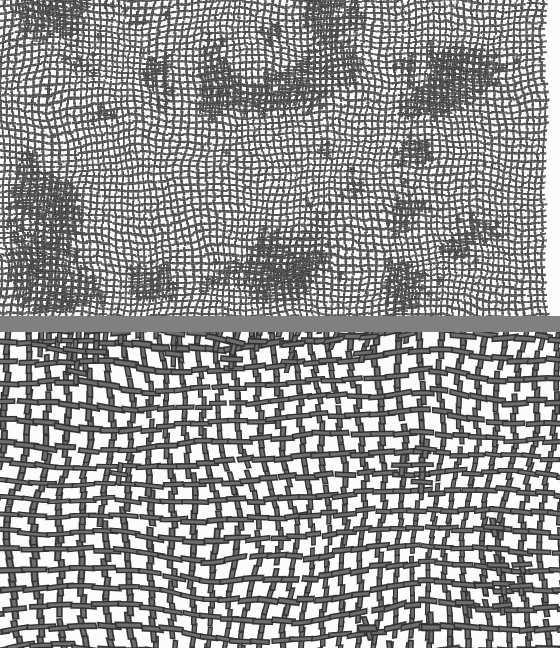
Top: the whole. Bottom: its middle third, enlarged.
Write a Shadertoy shader that draws this pattern.

```glsl
// Loose woven mesh of short outlined crosses, piled into dense and open patches
#define ROWS 48.0          // mesh cells per canvas height
#define HALF_WIDTH 0.15    // thread half width, in cells
#define OUTLINE 0.075      // dark rim of a thread, in cells
#define JITTER 0.22        // random shift of a cross, in cells
#define TILT 0.09          // random turn of a cross, in radians
#define WARP 2.4           // smooth drift of the mesh, in cells
#define PATCH_FREQ 3.4     // dense patches per canvas height
#define SEAM_PERIOD 0.6    // spacing of the open seams
#define LAYERS 3

const vec3 PAPER = vec3(0.99);
const vec3 RIM   = vec3(0.19);
const vec3 CORE  = vec3(0.43);

vec2 hash2(vec2 p) {
    vec3 q = fract(vec3(p.xyx) * vec3(0.1031, 0.1030, 0.0973));
    q += dot(q, q.yzx + 33.33);
    return fract((q.xx + q.yz) * q.zy);
}

float gradientNoise(vec2 p) {
    vec2 i = floor(p), f = p - i;
    vec2 u = f * f * f * (f * (f * 6.0 - 15.0) + 10.0);
    vec2 o = vec2(0.0, 1.0);
    float a = dot(hash2(i + o.xx) * 2.0 - 1.0, f - o.xx);
    float b = dot(hash2(i + o.yx) * 2.0 - 1.0, f - o.yx);
    float c = dot(hash2(i + o.xy) * 2.0 - 1.0, f - o.xy);
    float d = dot(hash2(i + o.yy) * 2.0 - 1.0, f - o.yy);
    return mix(mix(a, b, u.x), mix(c, d, u.x), u.y);
}

// How many layers pile up here: patches, open seams, thin right side
float pileDensity(vec2 pos, float toRight) {
    float d = 0.62 + 0.8 * gradientNoise(pos * PATCH_FREQ + 40.0)
                   + 0.45 * gradientNoise(pos * PATCH_FREQ * 2.3 + 71.0);
    vec2 seam = abs(fract(pos / SEAM_PERIOD + 0.5) - 0.5) * SEAM_PERIOD;
    d -= 0.4 * (1.0 - smoothstep(0.0, 0.07, min(seam.x, seam.y)));
    return d - 0.45 * (1.0 - smoothstep(0.0, 0.28, toRight));
}

// Ragged right border with bites taken out of it
bool insideCloth(vec2 pos, float toRight) {
    float bite = max(0.0, gradientNoise(pos * 4.0 + 13.0) - 0.1);
    return toRight > 0.035 + 0.8 * bite;
}

// Smooth drift, in cells, with its own field for each layer
vec2 drift(vec2 p, float layer) {
    vec2 s = p * PATCH_FREQ + layer * 17.3;
    vec2 slow = vec2(gradientNoise(s + 5.0), gradientNoise(s + 90.0));
    vec2 fast = vec2(gradientNoise(s * 3.0 + 25.0), gradientNoise(s * 3.0 + 60.0));
    return WARP * (slow + 0.25 * fast);
}

// Paint one bar along x: dark rim around a grey core
vec3 paintBar(vec3 color, vec2 d, float reach, float blur) {
    vec2 a = abs(d);
    float dist = max(a.y - HALF_WIDTH, a.x - reach);
    float body = clamp(0.5 - dist / blur, 0.0, 1.0);
    float core = clamp(0.5 - (dist + OUTLINE) / blur, 0.0, 1.0);
    return mix(color, mix(RIM, CORE, core), body);
}

void mainImage(out vec4 fragColor, in vec2 fragCoord) {
    vec2 p = fragCoord / iResolution.y;
    float aspect = iResolution.x / iResolution.y;
    float blur = ROWS / iResolution.y;
    vec3 color = PAPER;

    for (int k = 0; k < LAYERS; k++) {
        float layer = float(k);
        vec2 q = p * ROWS + drift(p, layer) + layer * vec2(0.37, 0.43);
        vec2 base = floor(q);
        for (int y = -1; y <= 1; y++)
        for (int x = -1; x <= 1; x++) {
            vec2 cell = base + vec2(x, y);
            vec2 pos = (cell + 0.5) / ROWS;
            vec2 rnd = hash2(cell + 131.0 + layer * 57.0);
            vec2 rnd2 = hash2(cell + 317.0 + layer * 29.0);
            float toRight = aspect - pos.x;

            // The first layer is everywhere, the others only in dense patches
            if (!insideCloth(pos, toRight)) continue;
            float need = 0.34 + 0.26 * layer + 0.2 * rnd2.x;
            if (k > 0 && pileDensity(pos, toRight) < need) continue;

            vec2 d = q - cell - 0.5 - JITTER * (rnd - 0.5);
            float turn = TILT * (rnd2.y - 0.5) * 2.0;
            d += turn * vec2(-d.y, d.x);
            vec2 reach = 0.48 + 0.2 * rnd2;
            color = paintBar(color, d.yx, reach.y, blur);
            color = paintBar(color, d, reach.x, blur);
        }
    }
    fragColor = vec4(color, 1.0);
}
```
